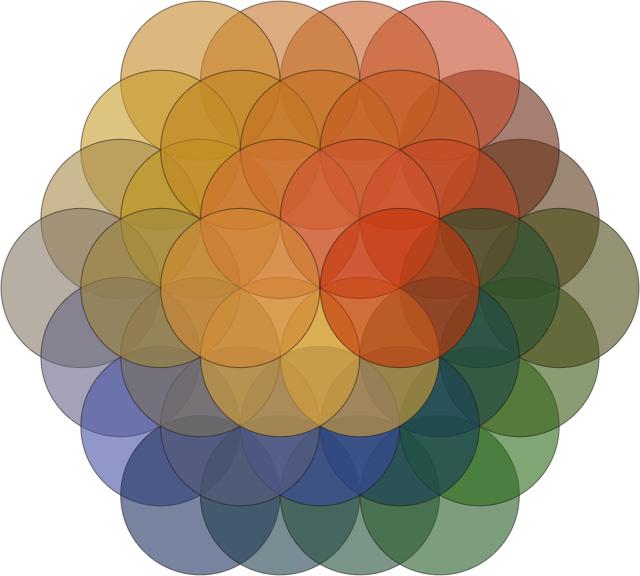
Give the GLSL for this background, as a WebGL 1 fragment shader.

```glsl
precision highp float;
// Translucent outlined discs in three hexagonal rings, coloured as a wheel on white.

uniform vec2 u_resolution;

const float SPACING = 0.1385;
const float RADIUS = 0.1382;

// Blend towards the next colour stop while i runs from a to b.
vec3 stop(vec3 c, vec3 next, float a, float b, float i) {
  return mix(c, next, clamp((i - a) / (b - a), 0.0, 1.0));
}

vec3 outerColor(float i) {
  if (i < 0.5) i = 18.0;
  vec3 brown = vec3(0.42, 0.165, 0.08);
  vec3 c = stop(brown, vec3(0.77, 0.29, 0.157), 1.0, 2.0, i);
  c = stop(c, vec3(0.776, 0.616, 0.165), 2.0, 6.0, i);
  c = stop(c, vec3(0.28, 0.32, 0.64), 6.0, 10.0, i);
  c = stop(c, vec3(0.114, 0.188, 0.373), 10.0, 11.0, i);
  c = stop(c, vec3(0.165, 0.42, 0.09), 11.0, 15.0, i);
  return stop(c, brown, 15.0, 19.0, i);
}

vec3 middleColor(float i) {
  vec3 c = stop(vec3(0.78, 0.27, 0.12), vec3(0.75, 0.6, 0.12), 0.0, 4.0, i);
  c = stop(c, vec3(0.215, 0.28, 0.61), 4.0, 8.0, i);
  c = stop(c, vec3(0.09, 0.245, 0.345), 8.0, 9.0, i);
  return stop(c, vec3(0.137, 0.31, 0.19), 9.0, 11.0, i);
}

vec3 innerColor(float i) {
  vec3 c = stop(vec3(0.805, 0.32, 0.175), vec3(0.83, 0.62, 0.2), 0.0, 3.0, i);
  return stop(c, vec3(0.765, 0.195, 0.02), 4.0, 5.0, i);
}

// Unit vector along one of the six grid directions.
vec2 hexDir(float side) {
  float a = radians(60.0) * side;
  return vec2(cos(a), sin(a));
}

// Disc centre, counted anticlockwise from just above the right corner.
vec2 ringCenter(float ring, float i) {
  float side = floor((i + 1.01) / ring);
  float along = i + 1.0 - side * ring;
  return SPACING * (ring * hexDir(side) + along * hexDir(side + 2.0));
}

// Place on the ring of the k-th disc to be painted.
float paintOrder(float ring, float k) {
  if (ring > 2.5) return k;
  if (ring > 1.5) return mod(16.0 - k, 12.0);
  return k < 3.5 ? 4.0 - k - step(1.5, k) : 3.0 * k - 10.0;
}

void main() {
  vec2 p = (gl_FragCoord.xy - 0.5 * u_resolution) / u_resolution.y;
  float pixel = 1.0 / u_resolution.y;
  vec3 color = vec3(1.0);

  // Paint from the outer ring inwards.
  for (int lap = 0; lap < 3; lap++) {
    float ring = 3.0 - float(lap);
    for (int n = 0; n < 18; n++) {
      float k = float(n);
      if (k > 6.0 * ring - 0.5) break;
      float i = paintOrder(ring, k);
      vec3 fill = ring > 2.5 ? outerColor(i) : ring > 1.5 ? middleColor(i) : innerColor(i);

      float d = length(p - ringCenter(ring, i)) - RADIUS;
      float inside = clamp(0.5 - d / pixel, 0.0, 1.0);
      float outline = clamp((0.0009 - abs(d)) / pixel + 0.5, 0.0, 1.0);
      color = mix(color, fill, 0.6 * inside);
      color = mix(color, vec3(0.12, 0.09, 0.07), 0.55 * outline);
    }
  }
  gl_FragColor = vec4(color, 1.0);
}
```
